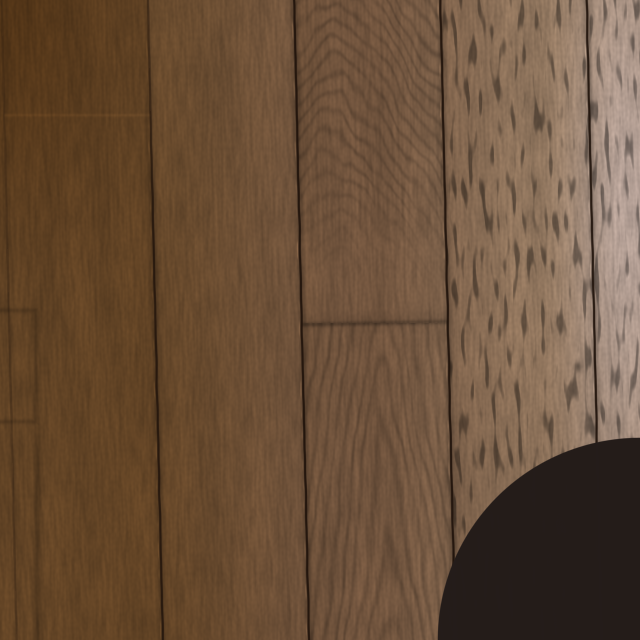
This texture is drawn by a three.js fragment shader. Its source:

```glsl
// Slanted wooden floor planks with varied grain, side light and a dark round corner.
#define PITCH 0.2285
#define FIRST_SEAM 0.0026
#define SLANT 0.0234
#define SEAM_HALF_WIDTH 0.0017
#define EDGE 0.0012
#define JOINT_Y 0.495
#define FAINT_JOINT_Y 0.82
#define DISC_RADIUS 0.316
#define PORE_STRENGTH 0.36
#define RING_STRENGTH 0.17
#define FINE_STRENGTH 0.13

varying vec2 vUv;

const vec3 SHADE = vec3(0.28, 0.17, 0.06);
const vec3 BROWN = vec3(0.385, 0.265, 0.145);
const vec3 UMBER = vec3(0.45, 0.335, 0.245);
const vec3 TAN = vec3(0.58, 0.475, 0.38);
const vec3 GLARE = vec3(0.71, 0.63, 0.59);
const vec3 GAP = vec3(0.12, 0.07, 0.04);
const vec3 DISC = vec3(0.14, 0.11, 0.10);

vec2 gradientAt(vec2 cell) {
  float angle = 6.2832 * fract(sin(dot(cell, vec2(127.1, 311.7))) * 43758.5);
  return vec2(cos(angle), sin(angle));
}

// Gradient noise, roughly -0.7 to 0.7
float noise(vec2 p) {
  vec2 i = floor(p), f = fract(p);
  vec2 w = f * f * f * (f * (f * 6.0 - 15.0) + 10.0);
  vec2 o = vec2(0.0, 1.0);
  float low = mix(dot(gradientAt(i), f), dot(gradientAt(i + o.yx), f - o.yx), w.x);
  float high = mix(dot(gradientAt(i + o), f - o), dot(gradientAt(i + 1.0), f - 1.0), w.x);
  return mix(low, high, w.y);
}

float fbm(vec2 p) {
  float sum = 0.0, amplitude = 1.0;
  for (int i = 0; i < 3; i++) {
    sum += amplitude * noise(p);
    p = p * 2.03 + 17.3;
    amplitude *= 0.5;
  }
  return sum;
}

float line(float d, float halfWidth) {
  return 1.0 - smoothstep(halfWidth - EDGE, halfWidth + EDGE, abs(d));
}

float softLine(float d, float width) {
  return exp(-d * d / (width * width));
}

// Nested arches: rounded above the joint, steep and pointed below it
float archRings(vec2 p, float lower) {
  float dx = p.x - mix(0.055, 0.125, lower);
  float slope = mix(1.5, 7.0, lower);
  float tip = mix(0.05, 0.012, lower);
  float height = p.y + slope * sqrt(dx * dx + tip * tip);
  height += mix(0.035, 0.09, lower) * fbm(p * vec2(14.0, 5.0));
  float wave = 0.5 + 0.5 * sin(6.2832 * mix(34.0, 8.5, lower) * height);
  float fade = mix(smoothstep(0.5, 0.8, p.y), 1.0, lower);
  return pow(wave, 3.0) * fade * (0.75 + 0.5 * noise(p * vec2(30.0, 6.0)));
}

void main() {
  vec2 uv = vUv;

  // Plank coordinates and signed distance to the nearest seam
  float across = (uv.x - FIRST_SEAM - SLANT * (1.0 - uv.y)) / PITCH;
  float plank = floor(across);
  float seam = floor(across + 0.5);
  float seamDist = (across - seam) * PITCH + 0.0012 * noise(vec2(seam * 7.0, uv.y * 24.0));
  vec2 p = vec2(fract(across) * PITCH, uv.y);
  float lower = 1.0 - step(JOINT_Y, uv.y);
  float arched = 1.0 - step(0.5, abs(plank - 2.0));
  float open = step(2.5, plank);
  float offset = plank * 13.7 + lower * arched * 5.3;

  // Side light, with glare at the right and shade at the upper left
  vec3 color = mix(BROWN, UMBER, smoothstep(0.2, 0.56, uv.x));
  color = mix(color, TAN, smoothstep(0.56, 0.88, uv.x) * (0.8 + 0.2 * smoothstep(0.2, 0.7, uv.y)));
  float glareHeight = mix(0.45, 1.0, softLine(uv.y - 0.68, 0.32));
  color = mix(color, GLARE, smoothstep(0.84, 0.98, uv.x) * glareHeight);
  color = mix(color, SHADE, 0.65 * smoothstep(0.45, 1.0, uv.y) * (1.0 - smoothstep(0.0, 0.28, uv.x)));
  color = mix(color, TAN, 0.12 * (1.0 - step(0.5, abs(plank - 1.0))) * uv.y);

  // Broad streaks, fine fibres and faint mottling
  color *= 1.0 + 0.09 * fbm(vec2(p.x * 24.0 + offset, uv.y * 3.0));
  color *= 1.0 + FINE_STRENGTH * noise(vec2(p.x * 210.0 + offset, uv.y * 22.0));
  color *= 1.0 + 0.06 * noise(uv * vec2(230.0, 140.0));

  // Arched rings and short open pores
  color *= 1.0 - RING_STRENGTH * arched * archRings(p, lower);
  float drift = 0.5 * noise(uv * vec2(6.0, 5.0));
  float pore = noise(vec2(p.x * 105.0 + drift + offset, uv.y * 19.0 + offset));
  color *= 1.0 - PORE_STRENGTH * mix(0.12, 1.0, open) * smoothstep(0.1, 0.42, pore);
  float knot = length((uv - vec2(0.903, 0.427)) * vec2(1.0, 0.7));
  color *= 1.0 - 0.4 * softLine(knot, 0.006);

  // End joints and faint box marks at the left
  float joint = uv.y - JOINT_Y - 0.02 * (p.x - 0.11);
  color *= 1.0 - arched * (0.23 * softLine(joint, 0.004) + 0.08 * softLine(joint - 0.006, 0.012));
  float firstPlank = 1.0 - step(0.5, abs(plank));
  color *= 1.0 + 0.12 * firstPlank * softLine(uv.y - FAINT_JOINT_Y, 0.0025);
  vec2 box = abs(uv - vec2(0.0, 0.428)) - vec2(0.056, 0.087);
  color *= 1.0 - 0.16 * softLine(max(box.x, box.y), 0.004);
  float mark = softLine(uv.x - 0.058, 0.006) * (1.0 - smoothstep(0.3, 0.35, uv.y));
  color *= 1.0 - 0.2 * mark;

  // Dark seams with a worn bright edge
  float depth = smoothstep(-0.8, 1.5, seam);
  depth *= 1.0 - 0.5 * step(seam, 1.5) * smoothstep(0.6, 1.0, uv.y);
  float wear = smoothstep(-0.1, 0.3, noise(vec2(seam * 5.0, uv.y * 32.0)));
  color *= 1.0 - 0.22 * depth * softLine(seamDist, 0.006);
  color *= 1.0 + 0.3 * depth * wear * line(seamDist + 0.0035, 0.001);
  color = mix(color, GAP, 0.9 * depth * line(seamDist, SEAM_HALF_WIDTH));

  // Dark round corner
  float disc = length(uv - vec2(1.0, 0.0)) - DISC_RADIUS;
  color = mix(color, DISC, 1.0 - smoothstep(-EDGE, EDGE, disc));
  gl_FragColor = vec4(color, 1.0);
}
```
